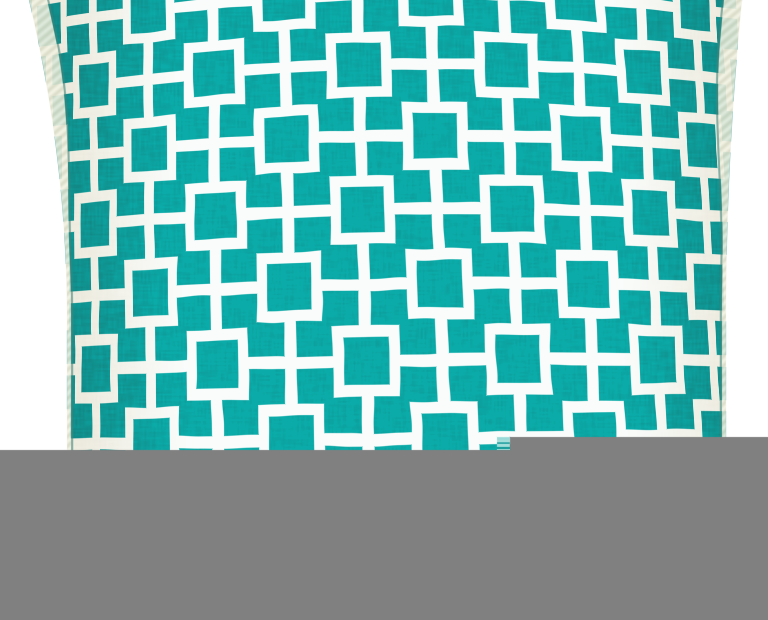
A WebGL 1 fragment shader for this pattern:

```glsl
precision highp float;
uniform vec2 u_resolution;

const float WIDTH = 7.68;              // canvas width in drawing units
const vec2 INNER_HALF = vec2(0.295, 0.313);
const vec2 OUTER_HALF = vec2(0.437, 0.465);
const float LINE_HALF = 0.080;

float hash(vec2 p) {
  p = fract(p * vec2(0.1031, 0.1137));
  p += dot(p, p.yx + 33.33);
  return fract((p.x + p.y) * p.x * 17.0);
}

float noise(vec2 p) {
  vec2 i = floor(p);
  vec2 f = fract(p);
  f = f * f * (3.0 - 2.0 * f);
  return mix(mix(hash(i), hash(i + vec2(1.0, 0.0)), f.x),
             mix(hash(i + vec2(0.0, 1.0)), hash(i + 1.0), f.x), f.y);
}

float fill(float dist, float soft) {
  return 1.0 - smoothstep(-soft, soft, dist);
}

float box(vec2 p, vec2 halfSize) {
  vec2 d = abs(p) - halfSize;
  return max(d.x, d.y);
}

// Offset from the bulging cushion's middle
vec2 cushionOffset(vec2 p) {
  float y = p.y - 2.09;
  return vec2(p.x - 4.0 - 0.029 * y, y);
}

// Flat lattice coordinates: one unit per row and column of nodes
vec2 latticeCoords(vec2 d) {
  float bow = d.x * d.x * (0.012 - 0.005 * d.y) - 0.015 * d.x;
  float row = (d.y - bow) / 0.74;
  float d2 = d.x * d.x;
  float column = d.x * (1.333 + 0.0016 * d2 * d2) * (1.0 - 0.01 * d.y);
  return vec2(column + 0.5, row - 0.011 * row * row);
}

// Crossing lines, with a hollow square on every second node
float trellis(vec2 uv, float soft) {
  vec2 node = floor(uv + 0.5);
  vec2 q = uv - node;
  float line = fill(min(abs(q.x), abs(q.y)) - LINE_HALF, soft);
  float frame = fill(box(q, OUTER_HALF), soft);
  float hole = fill(box(q, INNER_HALF), soft);
  float isSquare = 1.0 - mod(node.x + node.y, 2.0);
  return mix(line, max(line, frame) * (1.0 - hole), isSquare);
}

// Signed distance to the cushion's curved sides
float cushionSides(vec2 p) {
  float flare = max(1.0 - p.y / 3.2, 0.0);
  flare *= flare;
  return max(0.67 - 0.38 * flare - p.x, p.x - 7.26 - 0.16 * flare);
}

vec3 fabric(vec2 p, float soft) {
  vec2 d = cushionOffset(p);
  vec2 wobble = vec2(noise(p * 4.0), noise(p * 4.0 + 31.0)) - 0.5;
  vec2 uv = latticeCoords(d) + 0.025 * wobble;
  float side = smoothstep(2.0, 3.5, abs(d.x));
  float weave = 0.5 * noise(p * vec2(55.0, 9.0)) + 0.5 * noise(p * vec2(9.0, 55.0));
  float shade = 0.75 * side + 0.7 * (weave - 0.45) + 0.12 * smoothstep(1.5, 0.0, p.y);
  vec3 teal = mix(vec3(0.04, 0.67, 0.66), vec3(0.07, 0.53, 0.52), clamp(shade, 0.0, 1.15));
  vec3 cream = mix(vec3(0.98, 0.99, 0.985), vec3(0.94, 0.93, 0.88), side);
  cream -= 0.025 * weave * side;
  return mix(teal, cream, trellis(uv, soft / 0.75));
}

// Pale cord along the seam, fading toward the lower sides
vec3 addPiping(vec3 col, vec2 p, float side, float soft) {
  float width = mix(0.09, 0.02, smoothstep(0.4, 2.6, p.y));
  float cord = fill(abs(side + width) - width, soft);
  float twist = 0.5 + 0.5 * sin((p.y * 1.2 + p.x) * 55.0);
  vec3 cordColor = mix(vec3(0.86, 0.87, 0.79), vec3(0.95, 0.95, 0.89), twist);
  float seam = fill(abs(side + 2.0 * width + 0.01) - 0.012, soft);
  col = mix(col, vec3(0.25, 0.52, 0.48), seam * 0.6);
  return mix(col, cordColor, cord * 0.9);
}

// Flat lower panel with a step and a small striped block
vec3 addPanel(vec3 col, vec2 p, float soft) {
  float block = fill(box(p - vec2(5.035, 4.435), vec2(0.065)), soft);
  float stripe = smoothstep(-0.4, 0.4, sin((p.y - 4.37) * 130.0));
  vec3 stripes = mix(vec3(0.64, 0.87, 0.86), vec3(0.12, 0.62, 0.62),
                     stripe * smoothstep(4.37, 4.46, p.y));
  col = mix(col, stripes, block);
  float panel = max(fill(4.50 - p.y, soft),
                    fill(max(4.37 - p.y, 5.10 - p.x), soft));
  return mix(col, vec3(0.50), panel);
}

void main() {
  vec2 pixel = vec2(gl_FragCoord.x, u_resolution.y - gl_FragCoord.y);
  float unitsPerPixel = WIDTH / u_resolution.x;
  vec2 p = pixel * unitsPerPixel;
  float soft = 0.8 * unitsPerPixel;

  float side = cushionSides(p);
  vec3 cloth = addPiping(fabric(p, soft), p, side, soft);
  vec3 col = mix(vec3(1.0), cloth, fill(side, soft));
  col = addPanel(col, p, soft);
  gl_FragColor = vec4(col, 1.0);
}
```
